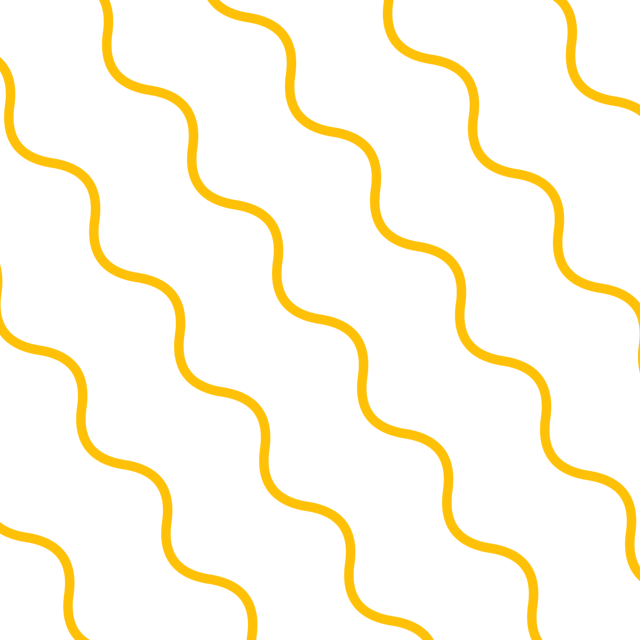
Write a Shadertoy shader that draws this pattern.

```glsl
// Parallel wavy amber lines running diagonally down a white ground.

#define WAVE_LENGTH 0.2228   // period along a line
#define LINE_SPACING 0.1906  // distance between neighbouring lines
#define AMPLITUDE 0.0275     // crest height above the line axis
#define LINE_WIDTH 0.0148
#define SLANT 0.932          // downward angle of the axis, radians
#define ANCHOR vec2(0.3010, 0.7695)  // a point where a line crosses its axis
#define LINE_COLOR vec3(1.0, 0.757, 0.03)
#define GROUND_COLOR vec3(1.0)

// Wave of alternating parabolic arcs: returns height and slope at s.
vec2 arcWave(float s) {
    float phase = 2.0 * s / WAVE_LENGTH;
    float t = fract(phase);
    float side = mod(floor(phase), 2.0) < 0.5 ? -1.0 : 1.0;
    float height = 4.0 * t * (1.0 - t);
    float slope = 8.0 * (1.0 - 2.0 * t) / WAVE_LENGTH;
    return side * AMPLITUDE * vec2(height, slope);
}

// Distance to the wave, refining the nearest point by Gauss-Newton steps.
float waveDistance(vec2 p) {
    float s = p.x;
    for (int i = 0; i < 4; i++) {
        vec2 wave = arcWave(s);
        s += (p.x - s + (p.y - wave.x) * wave.y) / (1.0 + wave.y * wave.y);
    }
    return length(p - vec2(s, arcWave(s).x));
}

void mainImage(out vec4 fragColor, in vec2 fragCoord) {
    float pixel = 1.0 / iResolution.y;
    vec2 p = fragCoord * pixel - ANCHOR;

    // Turn into axes along and across the lines
    vec2 along = vec2(cos(SLANT), -sin(SLANT));
    vec2 across = vec2(-along.y, along.x);
    vec2 q = vec2(dot(p, along), dot(p, across));

    // Repeat the line across the canvas
    q.y = (fract(q.y / LINE_SPACING + 0.5) - 0.5) * LINE_SPACING;

    // Stroke with smoothed edges
    float edge = waveDistance(q) - 0.5 * LINE_WIDTH;
    float ink = 1.0 - smoothstep(-0.8 * pixel, 0.8 * pixel, edge);
    fragColor = vec4(mix(GROUND_COLOR, LINE_COLOR, ink), 1.0);
}
```
